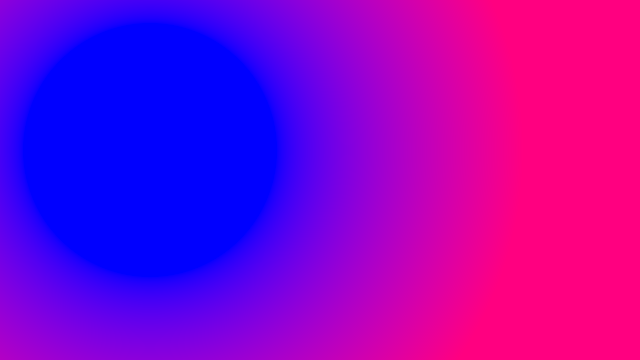
Reproduce this background procedurally as a Shadertoy shader.

```glsl
// A flat blue disc left of centre, melting outward through violet into hot pink.
// One radial ramp of the distance from the disc's centre; the two colours are
// blended in a gamma-lifted space so that the violets stay bright.

vec3 blendBright(vec3 inner, vec3 outer, float amount) {
    const float gamma = 1.8;
    vec3 light = mix(pow(inner, vec3(gamma)), pow(outer, vec3(gamma)), amount);
    return pow(light, vec3(1.0 / gamma));
}

void mainImage(out vec4 fragColor, in vec2 fragCoord) {
    // Canvas heights, measured from the lower left
    vec2 position = fragCoord / iResolution.y;
    float radius = distance(position, vec2(0.4167, 0.5833));

    // Solid disc inside, glow between the two radii, solid pink beyond
    float glow = clamp((radius - 0.352) / (1.037 - 0.352), 0.0, 1.0);

    vec3 blue = vec3(0.0, 0.0, 1.0);
    vec3 pink = vec3(1.0, 0.0, 0.502);
    fragColor = vec4(blendBright(blue, pink, glow), 1.0);
}
```
